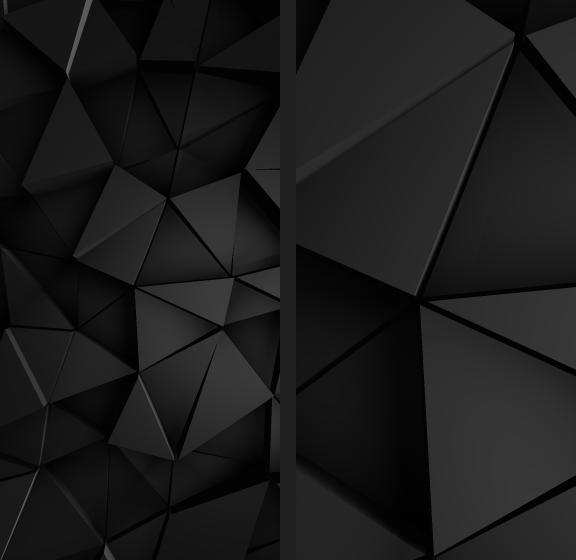
Left: the whole. Right: its middle third, enlarged.
Reproduce this background procedurally as a WebGL 2 fragment shader.

```glsl
#version 300 es
precision highp float;
// Dark relief of tilted triangular prisms seen from above in perspective.
// A jittered skew lattice is split into triangles; each view ray is clipped
// against the prisms nearby, then shaded by a side light and soft occlusion.

uniform vec2 u_resolution;
out vec4 fragColor;

// Layout, in canvas widths
const float CELL_SIZE = 0.295;
const vec2 VIEW_CENTER = vec2(0.53, 0.95);
// Lattice directions, in radians
const float ROW_ANGLE = 0.30;
const float COLUMN_ANGLE = 1.33;
// Relief, in cells
const float JITTER = 0.27;
const float GAP = 0.012;
const float HEIGHT_RANGE = 0.28;
const float TILT_RANGE = 0.18;
const float PERSPECTIVE = 0.17;
const float FLOOR_Z = -0.7;
// Light
const vec2 LIGHT_DIR = vec2(0.98, -0.05);
const vec2 GLOW_CENTER = vec2(0.94, 0.88);
const float GLOW_SPREAD = 0.34;
const float GLOW_LEVEL = 0.19;
const float AMBIENT_LEVEL = 0.080;
const float WALL_LEVEL = 0.42;
const float CREVICE_LEVEL = 0.010;
const float SHADOW_STRENGTH = 0.80;
const float SHADOW_REACH = 0.20;
const float SHADOW_SHIFT = 0.12;
// Below this area the usual diagonal may be flipped
const float FLIP_AREA = 0.38;
const int SAMPLES = 3;
const int PRISM_COUNT = 18;

struct Prism {
  vec3 edge[3]; // outward normal and offset
  vec3 top;     // height as a plane over x, y
  float tone;
};
Prism prisms[PRISM_COUNT];

vec3 hash3(vec2 p) {
  vec3 q = fract(p.xyx * vec3(0.1031, 0.1030, 0.0973));
  q += dot(q, q.yxz + 33.33);
  return fract((q.xxy + q.yzz) * q.zyx);
}

vec2 gridPoint(vec2 id) {
  return id + JITTER * (2.0 * hash3(id + 57.0).xy - 1.0);
}

float cross2(vec2 a, vec2 b) { return a.x * b.y - a.y * b.x; }

vec3 edgeLine(vec2 a, vec2 b) {
  vec2 n = normalize(vec2(b.y - a.y, a.x - b.x));
  return vec3(n, GAP - dot(n, a));
}

Prism makePrism(vec2 a, vec2 b, vec2 c, vec2 seed) {
  Prism prism;
  prism.edge[0] = edgeLine(a, b);
  prism.edge[1] = edgeLine(b, c);
  prism.edge[2] = edgeLine(c, a);
  vec3 r = 2.0 * hash3(seed) - 1.0;
  vec2 slope = TILT_RANGE * r.xy;
  prism.top = vec3(slope, HEIGHT_RANGE * r.z - dot(slope, (a + b + c) / 3.0));
  prism.tone = hash3(seed + 19.0).x;
  return prism;
}

// Split each nearby quad along its short diagonal unless that makes slivers
void buildPrisms(vec2 base, mat2 lattice) {
  for (int i = 0; i < 9; i++) {
    vec2 id = base + vec2(i % 3 - 1, i / 3 - 1);
    vec2 a = gridPoint(id), b = gridPoint(id + vec2(1, 0));
    vec2 c = gridPoint(id + 1.0), d = gridPoint(id + vec2(0, 1));
    float splitAC = min(cross2(b - a, c - a), cross2(c - a, d - a));
    float splitBD = min(cross2(b - a, d - a), cross2(c - b, d - b));
    bool useAC = splitBD < FLIP_AREA && splitAC > splitBD;
    vec2 seed = id * 2.0 + 131.0;
    a = lattice * a; b = lattice * b; c = lattice * c; d = lattice * d;
    prisms[2 * i] = makePrism(a, b, useAC ? c : d, seed);
    prisms[2 * i + 1] = makePrism(useAC ? a : b, c, d, seed + vec2(1, 0));
  }
}

// Soft darkening of a surface point by higher neighbours
float openness(vec2 q, float z, int self, vec2 light) {
  float open = 1.0;
  vec3 s = vec3(q + light * SHADOW_SHIFT, 1.0);
  for (int i = 0; i < PRISM_COUNT; i++) {
    if (i == self) continue;
    float rise = dot(prisms[i].top, vec3(q, 1.0)) - z;
    float dist = max(dot(prisms[i].edge[0], s),
                 max(dot(prisms[i].edge[1], s), dot(prisms[i].edge[2], s)));
    float near = exp(-max(dist, 0.0) / SHADOW_REACH);
    open *= 1.0 - SHADOW_STRENGTH * smoothstep(0.0, 0.42, rise) * near;
  }
  return open;
}

float shade(vec2 p, vec2 light, float glow) {
  vec2 lean = p * PERSPECTIVE;
  float hitZ = FLOOR_Z;
  int hit = -1;
  vec2 wallNormal = vec2(0.0);
  // Highest point along the view ray
  for (int i = 0; i < PRISM_COUNT; i++) {
    vec3 top = prisms[i].top;
    float low = FLOOR_Z;
    float high = dot(top, vec3(p, 1.0)) / (1.0 + dot(top.xy, lean));
    vec2 normal = vec2(0.0);
    for (int k = 0; k < 3; k++) {
      vec3 e = prisms[i].edge[k];
      float away = dot(e.xy, lean);
      away = abs(away) < 1e-4 ? 1e-4 : away;
      float z = dot(e, vec3(p, 1.0)) / away;
      if (away > 0.0) low = max(low, z);
      else if (z < high) { high = z; normal = e.xy; }
    }
    if (high > low && high > hitZ) { hitZ = high; hit = i; wallNormal = normal; }
  }
  if (hit < 0) return CREVICE_LEVEL;
  float open = openness(p - hitZ * lean, hitZ, hit, light);
  if (dot(wallNormal, wallNormal) > 0.5) {
    float facing = max(dot(wallNormal, light), 0.0);
    float lit = WALL_LEVEL * pow(facing, 1.4) * mix(0.4, 1.0, prisms[hit].tone);
    return CREVICE_LEVEL + lit * open * open;
  }
  float facet = 1.0 - 0.7 * dot(prisms[hit].top.xy, light);
  return glow * facet * mix(0.88, 1.1, prisms[hit].tone) * open;
}

void main() {
  mat2 lattice = mat2(cos(ROW_ANGLE), sin(ROW_ANGLE), cos(COLUMN_ANGLE), sin(COLUMN_ANGLE));
  vec2 light = normalize(LIGHT_DIR);
  vec2 uv = gl_FragCoord.xy / u_resolution.x;
  vec2 fromGlow = uv - GLOW_CENTER;
  float glow = AMBIENT_LEVEL + GLOW_LEVEL * exp(-dot(fromGlow, fromGlow) / GLOW_SPREAD);
  buildPrisms(floor(inverse(lattice) * (uv - VIEW_CENTER) / CELL_SIZE), lattice);

  // Average sub-samples to smooth the edges
  float sum = 0.0;
  for (int i = 0; i < SAMPLES * SAMPLES; i++) {
    vec2 offset = (vec2(i % SAMPLES, i / SAMPLES) + 0.5) / float(SAMPLES) - 0.5;
    vec2 samplePos = uv + offset / u_resolution.x;
    sum += shade((samplePos - VIEW_CENTER) / CELL_SIZE, light, glow);
  }
  fragColor = vec4(vec3(sum / float(SAMPLES * SAMPLES)), 1.0);
}
```
